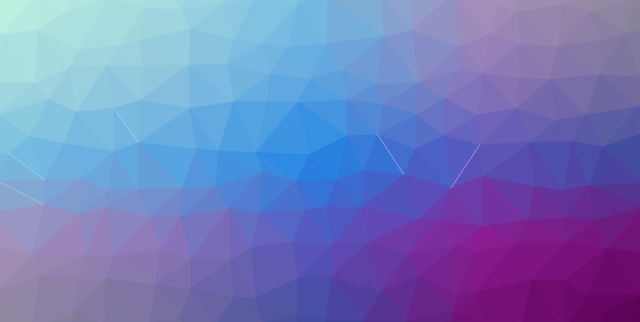
Reproduce this background procedurally as a WebGL 2 fragment shader.

```glsl
#version 300 es
precision highp float;
// Low-poly backdrop: a jittered grid is split into flat triangles.
// Each triangle takes the blend of one palette read across and down
// at its centroid; a few edges carry a faint pale hairline.

uniform vec2 u_resolution;
out vec4 fragColor;

const vec2 CELL = vec2(0.116, 0.110);

vec2 hash2(vec2 p) {
    vec2 k = vec2(dot(p, vec2(127.1, 311.7)), dot(p, vec2(269.5, 183.3)));
    return fract(sin(k) * 43758.5453);
}

// Mint, sky, blue, magenta, plum
vec3 palette(float t) {
    vec3 stops[5] = vec3[5](
        vec3(0.75, 0.95, 0.88), vec3(0.56, 0.77, 0.87), vec3(0.13, 0.52, 0.89),
        vec3(0.55, 0.11, 0.57), vec3(0.35, 0.00, 0.33));
    t = clamp(t, 0.0, 1.0) * 4.0;
    int i = min(int(t), 3);
    return mix(stops[i], stops[i + 1], t - float(i));
}

// Slightly brightened average of the horizontal and vertical ramps
vec3 blendAt(vec2 uv) {
    vec3 across = pow(palette(uv.x), vec3(1.2));
    vec3 down = pow(palette(1.0 - uv.y), vec3(1.2));
    return pow(0.5 * (across + down), vec3(1.0 / 1.2));
}

vec2 gridVertex(vec2 id) {
    return (id + 0.64 * (hash2(id) - 0.5)) * CELL;
}

// Signed distance to the line a-b, positive on its left
float edgeSide(vec2 p, vec2 a, vec2 b) {
    vec2 e = normalize(b - a);
    return dot(p - a, vec2(-e.y, e.x));
}

float segmentDistance(vec2 p, vec2 a, vec2 b) {
    vec2 e = b - a;
    return length(p - a - e * clamp(dot(p - a, e) / dot(e, e), 0.0, 1.0));
}

// Adds a triangle's flat colour, weighted by its pixel coverage
void addTriangle(inout vec4 sum, vec2 p, vec2 a, vec2 b, vec2 c, vec2 extent, float pixel) {
    float inside = min(edgeSide(p, a, b), min(edgeSide(p, b, c), edgeSide(p, c, a)));
    float cover = clamp(0.5 + inside / pixel, 0.0, 1.0);
    if (cover > 0.0) sum += cover * vec4(blendAt((a + b + c) / (3.0 * extent)), 1.0);
}

void main() {
    float pixel = 1.0 / u_resolution.y;
    vec2 extent = vec2(u_resolution.x * pixel, 1.0);
    vec2 p = gl_FragCoord.xy * pixel;
    vec2 home = floor(p / CELL);
    vec4 sum = vec4(0.0);
    float hairline = 0.0;

    // Nearby cells may reach this point through their jittered corners
    for (int y = -1; y <= 1; y++) {
        for (int x = -1; x <= 1; x++) {
            vec2 id = home + vec2(x, y);
            vec2 a = gridVertex(id);
            vec2 b = gridVertex(id + vec2(1.0, 0.0));
            vec2 c = gridVertex(id + vec2(1.0, 1.0));
            vec2 d = gridVertex(id + vec2(0.0, 1.0));

            // Split each quad along its shorter diagonal
            if (distance(b, d) < distance(a, c)) {
                vec2 first = a;
                a = b; b = c; c = d; d = first;
            }
            addTriangle(sum, p, a, b, c, extent, pixel);
            addTriangle(sum, p, a, c, d, extent, pixel);

            // Rare bright seams
            float seam = 1.0 - smoothstep(0.0, max(pixel, 0.0026), segmentDistance(p, a, c));
            hairline = max(hairline, seam * step(0.95, hash2(id + 41.0).x));
        }
    }

    vec3 color = sum.a > 0.0 ? sum.rgb / sum.a : blendAt(p / extent);
    fragColor = vec4(mix(color, vec3(0.85, 0.84, 0.92), 0.4 * hairline), 1.0);
}
```
